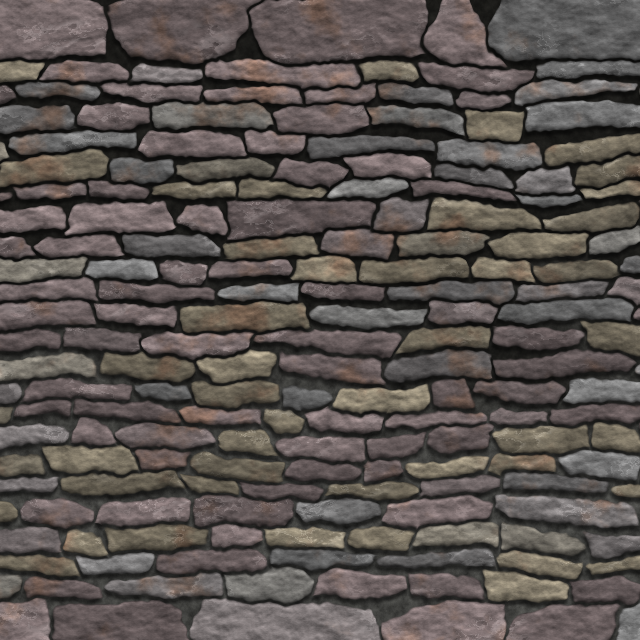
Write a Shadertoy shader that draws this texture.

```glsl
// Dry stone wall: thin, ragged slabs in uneven courses between two rows of big blocks.
// Each slab is a box with tilted sides and chopped corners, found by searching the
// neighbouring cells; noise roughens its outline, colours its face and fills the joints.

const float COURSE = 0.0384;      // mean height of a thin course
const float FIRST = 0.065;        // top of the bottom blocks
const float LAST_ROW = 23.0;      // index of the top blocks

vec2 hash2(vec2 p) {
    vec3 q = fract(p.xyx * vec3(0.1031, 0.1030, 0.0973));
    q += dot(q, q.yzx + 33.33);
    return fract((q.xx + q.yz) * q.zy);
}

float gradientNoise(vec2 p) {
    vec2 i = floor(p), f = fract(p);
    vec2 u = f * f * f * (f * (f * 6.0 - 15.0) + 10.0);
    vec2 e = vec2(0.0, 1.0);
    float a = dot(hash2(i) * 2.0 - 1.0, f);
    float b = dot(hash2(i + e.yx) * 2.0 - 1.0, f - e.yx);
    float c = dot(hash2(i + e.xy) * 2.0 - 1.0, f - e.xy);
    float d = dot(hash2(i + e.yy) * 2.0 - 1.0, f - e.yy);
    return mix(mix(a, b, u.x), mix(c, d, u.x), u.y);
}

float fbm(vec2 p) {
    float sum = 0.0, amp = 0.6;
    for (int i = 0; i < 5; i++) {
        sum += amp * gradientNoise(p);
        p = mat2(1.6, 1.2, -1.2, 1.6) * p + 7.3;
        amp *= 0.58;
    }
    return sum;
}

float smoothMax(float a, float b, float k) {
    float h = max(k - abs(a - b), 0.0) / k;
    return max(a, b) + h * h * k * 0.25;
}

// Lower edge of a course
float courseEdge(float row) {
    float y = FIRST + (clamp(row, 1.0, LAST_ROW) - 1.0) * COURSE;
    y += 0.1 * (min(row - 1.0, 0.0) + max(row - LAST_ROW, 0.0));
    return y + (hash2(vec2(row, 71.0)).x - 0.5) * 0.014;
}

// Slab with tilted sides and one chopped corner above and below
float slab(vec2 p, vec2 size, vec2 id) {
    vec2 slant = (hash2(id + 11.0) - 0.5) * 1.3;
    vec2 tilt = (hash2(id + 23.0) - 0.5) * 0.16;
    vec2 chop = hash2(id + 37.0);
    float sides = max(p.x + slant.x * p.y, -p.x + slant.y * p.y) - size.x;
    float faces = max(p.y + tilt.x * p.x, -p.y + tilt.y * p.x) - size.y;
    float d = smoothMax(sides, faces, 0.006);
    vec2 n = vec2(0.45, 0.89);
    float corner = dot(size, n);
    vec2 flip = sign(hash2(id + 53.0) - 0.5);
    d = smoothMax(d, dot(p, n * vec2(flip.x, 1.0)) - corner + size.y * chop.x * 0.75, 0.004);
    return smoothMax(d, dot(p, n * vec2(flip.y, -1.0)) - corner + size.y * chop.y * 0.75, 0.004);
}

// Distance to the nearest slab, and that slab's id
vec3 wall(vec2 p) {
    float middle = smoothstep(0.03, 0.15, p.y) * smoothstep(0.97, 0.85, p.y);
    p.y += 0.03 * middle * gradientNoise(p * vec2(4.5, 5.0) + 3.0);
    p += 0.009 * vec2(gradientNoise(p * 24.0), gradientNoise(p * 24.0 + 40.0));
    p += 0.004 * vec2(gradientNoise(p * 75.0), gradientNoise(p * 75.0 + 90.0));
    float homeRow = clamp(floor(1.0 + (p.y - FIRST) / COURSE), 0.0, LAST_ROW);
    float nearest = 1.0, second = 1.0;
    vec2 nearestId = vec2(0.0);
    for (float r = -1.0; r <= 1.0; r++) {
        float row = homeRow + r;
        vec2 rowRnd = hash2(vec2(row, 5.0));
        bool block = row < 0.5 || row > LAST_ROW - 0.5;
        float width = block ? 0.22 : mix(0.11, 0.17, rowRnd.x);
        float bottom = courseEdge(row), top = courseEdge(row + 1.0);
        float shift = rowRnd.y * 9.0 + 20.0;
        float home = floor(p.x / width + shift);
        for (float j = -1.0; j <= 1.0; j++) {
            vec2 id = vec2(home + j, row);
            vec2 rnd = hash2(id + 3.0);
            float left = id.x + 0.6 * (hash2(id).x - 0.5);
            float right = id.x + 1.0 + 0.6 * (hash2(id + vec2(1.0, 0.0)).x - 0.5);
            vec2 center = vec2((0.5 * (left + right) - shift) * width, 0.5 * (bottom + top));
            vec2 size = 0.5 * vec2((right - left) * width, top - bottom);
            size.y *= block ? 1.0 : mix(0.78, 1.18, rnd.x);
            center.y += block ? 0.0 : (rnd.y - 0.5) * 0.009;
            float d = slab(p - center, size - 0.0018, id);
            if (d < nearest) { second = nearest; nearest = d; nearestId = id; }
            else second = min(second, d);
        }
    }
    return vec3(max(nearest, 0.002 - 0.5 * (second - nearest)), nearestId);
}

void mainImage(out vec4 fragColor, in vec2 fragCoord) {
    vec2 p = fragCoord / iResolution.y;
    vec3 hit = wall(p);
    float d = hit.x, above = wall(p + vec2(0.001, 0.007)).x;
    vec2 rnd = hash2(hit.yz + 61.0), rnd2 = hash2(hit.yz + 83.0);

    // Slab face: own tint, rust stains, layered grain and pale scratches
    vec2 q = p * vec2(24.0, 42.0) + rnd * 50.0;
    float grain = fbm(q), bump = grain - fbm(q + vec2(0.05, 0.22));
    vec3 stone = mix(vec3(0.415, 0.37, 0.37), vec3(0.41, 0.41, 0.41), smoothstep(0.3, 0.6, rnd.x));
    stone = mix(stone, vec3(0.46, 0.43, 0.37), smoothstep(0.65, 0.85, rnd.x));
    float rust = smoothstep(0.08, 0.4, fbm(p * 9.0 + 15.0) + 0.25 * (rnd2.x - 0.5));
    stone = mix(stone, vec3(0.47, 0.35, 0.28), 0.6 * rust);
    stone *= mix(0.85, 1.2, rnd.y) * (1.0 + 0.5 * grain + 0.5 * bump);
    float scratch = 1.0 - abs(gradientNoise(q * 0.7 + 2.0 * grain)) * 9.0;
    stone += 0.11 * max(scratch, 0.0) * smoothstep(0.0, 0.3, gradientNoise(q * 0.4 + 9.0));

    // Rim light from above, dark underside
    float rim = smoothstep(-0.011, 0.0, d);
    float slope = clamp((above - d) / 0.007, -1.0, 1.0);
    stone *= 1.0 + rim * (slope > 0.0 ? 0.2 : 0.42) * slope;
    stone *= 1.0 - 0.35 * smoothstep(-0.0035, 0.001, d);

    // Joints: black at the top, grey mortar lower down, shaded beneath slabs
    float crumbs = fbm(p * 55.0);
    float filled = smoothstep(0.62, 0.25, p.y + 0.3 * gradientNoise(p * 6.0));
    vec3 joint = mix(vec3(0.1, 0.098, 0.09), vec3(0.25, 0.25, 0.24), filled);
    joint *= (1.0 + 0.9 * crumbs) * mix(0.5, 1.0, smoothstep(-0.004, 0.004, above));

    vec3 color = mix(joint, stone, smoothstep(0.0013, -0.0013, d));
    fragColor = vec4(clamp(color, 0.0, 1.0), 1.0);
}
```
